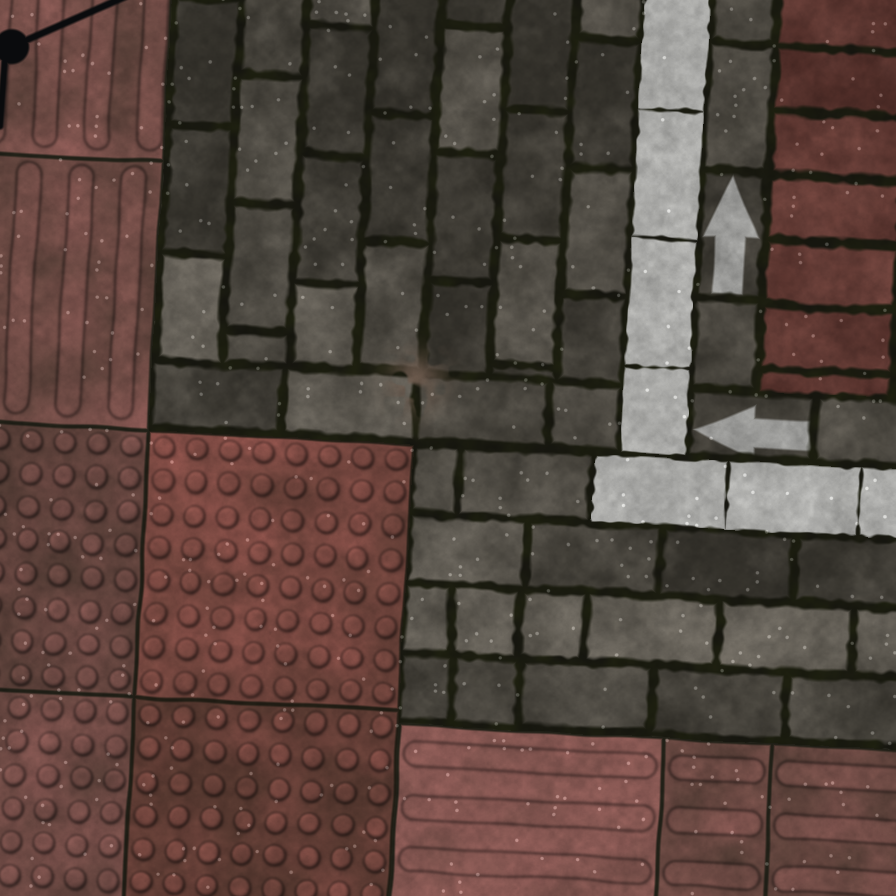
Write a WebGL 2 fragment shader that draws this texture.

```glsl
#version 300 es
precision highp float;
uniform vec2 u_resolution;
out vec4 fragColor;

const vec3 JOINT = vec3(0.085, 0.083, 0.06);
const vec3 PINK = vec3(0.54, 0.35, 0.33);
const vec3 BROWN = vec3(0.33, 0.24, 0.21);
const vec3 WHITE = vec3(0.67, 0.67, 0.66);
// Where the brick joints start in each upright column
const float PHASE[9] = float[9](-0.43, -0.89, -0.24, -0.62, -0.31, -0.71, -0.25, -0.77, -0.28);

float hash(vec2 p) { return fract(sin(dot(p, vec2(127.1, 311.7))) * 43758.5453); }

float noise(vec2 p) {
  vec2 i = floor(p), f = fract(p);
  f = f * f * (3.0 - 2.0 * f);
  return mix(mix(hash(i), hash(i + vec2(1, 0)), f.x),
             mix(hash(i + vec2(0, 1)), hash(i + vec2(1, 1)), f.x), f.y);
}

float fbm(vec2 p) {
  float sum = 0.0, amp = 0.5;
  for (int i = 0; i < 4; i++) { sum += amp * noise(p); p = p * 2.1 + 7.3; amp *= 0.5; }
  return sum;
}

float segment(vec2 p, vec2 a, vec2 b) {
  vec2 e = b - a;
  return length(p - a - e * clamp(dot(p - a, e) / dot(e, e), 0.0, 1.0));
}

float inset(vec2 q, vec2 lo, vec2 hi) {
  vec2 m = min(q - lo, hi - q);
  return min(m.x, m.y);
}

// Arrow with its tip at zero; x runs to the tail
float arrow(vec2 a) {
  float w = abs(a.y);
  return min(max(w - 0.45 * a.x, a.x - 0.52), max(w - 0.13, abs(a.x - 0.75) - 0.26));
}

// Rounded ribs: s.x across, s.y along
float ribs(vec2 s, float centre, float lo, float hi) {
  float across = (fract((s.x - centre) / 0.45 + 0.5) - 0.5) * 0.45;
  float past = max(max(lo + 0.16 - s.y, s.y - hi + 0.16), 0.0);
  return length(vec2(across, past)) - 0.1;
}

// Clay tile with a raised relief at distance d
vec3 clay(vec2 q, float wear, float d, float edge) {
  float dirt = fbm(q * 2.3 + 4.0) - 0.47;
  vec3 col = mix(BROWN, PINK, clamp(wear + dirt * 1.3, 0.0, 1.0));
  vec3 top = mix(BROWN, PINK, clamp(0.45 + wear * 0.45 + dirt, 0.0, 1.0));
  col = mix(col, top, smoothstep(0.015, -0.015, d));
  col *= 1.0 - 0.3 * exp(-pow((d - 0.005) / 0.018, 2.0));
  return mix(JOINT * 1.5, col, smoothstep(0.005, 0.03, edge));
}

vec3 tactile(vec2 q) {
  vec2 size = vec2(2.27, 2.3), local = (q - vec2(0.04, 0.0)) / size;
  vec2 cell = floor(local), f = fract(local);
  float edge = inset(f * size, vec2(0), size);
  if (cell.y < 0.0) {
    float d = ribs(q, cell.y < -1.5 ? -2.36 : -2.48, cell.y * 2.3, cell.y * 2.3 + 2.27);
    return clay(q, 0.38 + 0.4 * smoothstep(0.75, 0.98, f.y), d, edge);
  }
  float wear = cell.x > -1.5 ? (cell.y < 0.5 ? 0.72 - 0.25 * f.x * f.y : 0.1) : 0.32 + 0.15 * cell.y;
  vec2 c = (fract(f * 8.0) - 0.5) * 0.285;
  vec3 col = clay(q, wear, length(c) - 0.085, edge);
  col *= cell.x > -1.5 ? vec3(1.0, 0.9, 0.87) : vec3(0.95);
  float rim = exp(-pow((length(c) - 0.085) / 0.025, 2.0));
  return col * (1.0 - 0.22 * rim * dot(normalize(c + 0.0001), vec2(0.5, 0.85)));
}

vec3 guide(vec2 q) {
  float lo = q.x < 2.33 ? 0.05 : q.x < 3.26 ? 2.33 : 3.26;
  float hi = q.x < 2.33 ? 2.33 : q.x < 3.26 ? 3.26 : 5.5;
  float wear = q.x < 2.33 ? 0.9 : q.x < 3.26 ? 0.4 : 0.25;
  return clay(q, wear, ribs(q.yx, 2.66, lo, hi), inset(q, vec2(lo, 2.41), vec2(hi, 9.0)));
}

vec3 pavers(vec2 q) {
  vec2 lo, hi;
  float k = floor((q.x + 2.21) / 0.575), bias = 0.0;
  bool white = false, red = false;
  if (q.y < -0.6 && q.x > 2.965) {            // red stack
    lo = vec2(2.965, floor((q.y + 0.8) / 0.555) * 0.555 - 0.8);
    hi = vec2(4.13, min(lo.y + 0.555, -0.58));
    red = q.x < 4.13;
  } else if (q.y < -0.6 || (k == 7.0 && q.y < -0.02)) { // upright columns
    float start = PHASE[int(clamp(k, 0.0, 8.0))];
    lo = vec2(k * 0.575 - 2.21, start + floor((q.y - start) / 1.1) * 1.1);
    hi = vec2(lo.x + 0.575, min(lo.y + 1.1, k == 7.0 ? -0.02 : -0.6));
    white = k == 7.0;
    bias = q.x < -0.5 && lo.y > -1.6 ? 0.25 : -0.08;
  } else if (q.y < -0.01) {                   // border row
    lo = vec2(floor((q.x + 2.23) / 1.14) * 1.14 - 2.23, -0.6);
    hi = vec2(lo.x + 1.14, -0.02);
    if (q.x < 1.815) hi.x = min(hi.x, 1.815); else lo.x = max(lo.x, 2.39);
    bias = 0.1;
  } else {                                    // lower running bond
    float row = floor(q.y / 0.597), odd = mod(row, 2.0);
    float start = mix(0.45, 1.06, odd), n = floor((q.x - start) / 1.15);
    lo = vec2(start + n * 1.15, row * 0.597);
    hi = lo + vec2(1.15, 0.597);
    if (row > 1.5 && n < 1.0 - odd) {
      float middle = lo.x + 0.575;
      if (q.x < middle) hi.x = middle; else lo.x = middle;
    }
    lo.x = max(lo.x, 0.03);
    white = row == 0.0 && q.x > 1.6;
    bias = odd < 0.5 || (row == 1.0 && n < 0.0) ? 0.3 : -0.15;
  }
  float edge = inset(q, lo, hi) + 0.035 * (noise(q * 13.0) - 0.5);
  float blotch = fbm(q * 3.5) - 0.47;
  float tone = clamp(0.38 + bias + 0.5 * (hash(floor(lo * 20.0 + 0.5)) - 0.5) + blotch * 0.9, 0.0, 1.0);
  vec3 col = mix(vec3(0.2, 0.19, 0.165), vec3(0.43, 0.41, 0.375), tone);
  if (red) col = mix(vec3(0.3, 0.17, 0.15), vec3(0.5, 0.31, 0.28), tone);
  if (white) col = WHITE + blotch * 0.12;
  // painted arrows
  float d = min(arrow(vec2(q.y + 2.43, q.x - 2.67)), arrow(vec2(q.x - 2.44, q.y + 0.25)));
  col = mix(col, WHITE * 0.9 + blotch * 0.15, smoothstep(0.015, -0.015, d));
  vec3 gap = JOINT + vec3(0.03, 0.04, 0.0) * noise(q * 8.0);
  return mix(gap, col, white ? smoothstep(0.0, 0.025, edge) : smoothstep(0.02, 0.06, edge));
}

void main() {
  vec2 p = gl_FragCoord.xy / u_resolution * 7.68;
  // Paving frame: slightly turned, y pointing down
  vec2 d = vec2(p.x - 3.5, 3.88 - p.y);
  vec2 q = vec2(d.x + 0.053 * d.y, d.y - 0.053 * d.x);
  q += 0.025 * (vec2(noise(q * 3.0), noise(q * 3.0 + 9.0)) - 0.5);
  vec3 col;
  if (q.x < -2.23 || (q.x < 0.04 && q.y > 0.0)) col = tactile(q);
  else if (q.y > 2.41) col = guide(q);
  else col = pavers(q);
  // sand at the crossing, grain and pale grit
  float sand = exp(-20.0 * dot(q - vec2(0.05, -0.53), q - vec2(0.05, -0.53)));
  col = mix(col, vec3(0.42, 0.35, 0.3), sand * smoothstep(0.35, 0.6, noise(q * 11.0)));
  col *= 0.86 + 0.28 * fbm(q * 14.0);
  vec2 g = floor(q * 13.0);
  float grit = length(fract(q * 13.0) - 0.3 - 0.4 * vec2(hash(g), hash(g + 5.0)));
  col += 0.2 * step(0.93, hash(g + 2.0)) * smoothstep(0.28, 0.1, grit);
  // dark stand in the corner
  float stand = min(segment(p, vec2(0.1, 7.28), vec2(1.1, 7.72)), segment(p, vec2(0.05, 7.28), vec2(0.0, 6.6))) - 0.03;
  stand = min(stand, length(p - vec2(0.1, 7.28)) - 0.15);
  col = mix(col, vec3(0.04, 0.045, 0.05), smoothstep(0.015, -0.015, stand));
  fragColor = vec4(col, 1.0);
}
```
